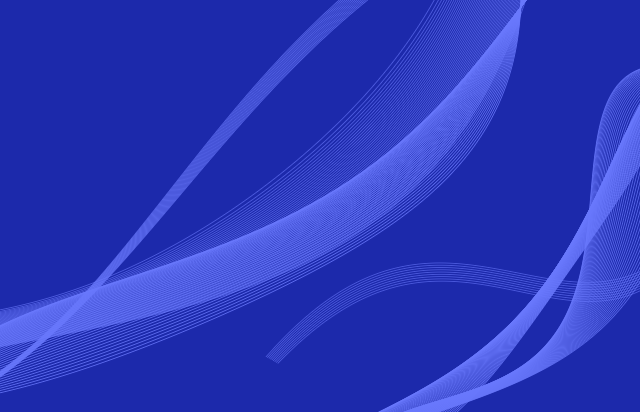
Reproduce this background procedurally as a WebGL 1 fragment shader.

```glsl
precision highp float;
// Ribbons of fine periwinkle lines sweeping over a deep blue ground.
// Each ribbon blends between two smooth edge curves; its lines are spaced by a
// power law, so they bunch into bright folds and interfere where ribbons cross.

uniform vec2 u_resolution;

// Quartic through five evenly spaced nodes; x and y hold the two ribbon edges.
vec2 edgeCurves(float t, vec2 a, vec2 b, vec2 c, vec2 d, vec2 e) {
  vec2 d1 = b - a;
  vec2 d2 = c - 2.0 * b + a;
  vec2 d3 = d - 3.0 * c + 3.0 * b - a;
  vec2 d4 = e - 4.0 * d + 6.0 * c - 4.0 * b + a;
  return a + t * (d1 + (t - 1.0) / 2.0 * (d2 + (t - 2.0) / 3.0 * (d3 + (t - 3.0) / 4.0 * d4)));
}

// Share of the ground left visible through one ribbon of lines.
// span: start and node spacing along q.x; style: line count, bunching, opacity.
float ribbon(vec2 q, vec2 span, vec3 style, vec2 a, vec2 b, vec2 c, vec2 d, vec2 e) {
  float t = clamp((q.x - span.x) / span.y, -0.3, 4.6);
  vec2 edges = edgeCurves(t, a, b, c, d, e);
  vec2 slopes = (edgeCurves(t + 0.01, a, b, c, d, e)
               - edgeCurves(t - 0.01, a, b, c, d, e)) / (0.02 * span.y);
  float pixel = 1.0 / u_resolution.y;
  float clearness = 1.0;
  for (int i = 0; i < 56; i++) {
    if (float(i) >= style.x) break;
    float k = pow(float(i) / (style.x - 1.0), style.y);
    float slope = mix(slopes.x, slopes.y, k);
    float dist = abs(q.y - mix(edges.x, edges.y, k)) / sqrt(1.0 + slope * slope);
    float coverage = clamp((0.5 * (0.0019 + pixel) - dist) / pixel, 0.0, 1.0);
    clearness *= 1.0 - style.z * coverage;
  }
  return clearness;
}

void main() {
  vec2 p = gl_FragCoord.xy / u_resolution.y;
  // Diagonal frame: x runs up the canvas to the right, y across it.
  vec2 q = vec2(p.x + p.y, p.y - p.x) * 0.70711;
  vec2 longSpan = vec2(0.0, 0.399);
  vec2 rightSpan = vec2(0.599, 0.271);

  // Narrow strand at the upper left
  float ground = ribbon(q, longSpan, vec3(15.0, 1.0, 0.75),
    vec2(0.083, 0.071), vec2(0.061, 0.044), vec2(0.104, 0.073),
    vec2(0.128, 0.086), vec2(0.083, 0.029));

  // Central sweep: a wide veil and a folded core
  ground *= ribbon(q, longSpan, vec3(54.0, 0.8, 0.68),
    vec2(0.314, 0.185), vec2(0.054, -0.078), vec2(-0.060, -0.274),
    vec2(-0.081, -0.321), vec2(0.014, -0.202));
  ground *= ribbon(q, longSpan, vec3(42.0, 1.75, 0.9),
    vec2(0.185, 0.054), vec2(0.036, -0.154), vec2(-0.147, -0.302),
    vec2(-0.227, -0.365), vec2(-0.198, -0.192));

  // Twisted pair at the right
  ground *= ribbon(q, rightSpan, vec3(42.0, 1.7, 0.9),
    vec2(-0.633, -0.741), vec2(-0.710, -0.784), vec2(-0.717, -0.748),
    vec2(-0.646, -0.699), vec2(-0.556, -0.620));
  ground *= ribbon(q, rightSpan, vec3(44.0, 1.4, 0.8),
    vec2(-0.663, -0.684), vec2(-0.783, -0.808), vec2(-0.804, -0.887),
    vec2(-0.620, -0.848), vec2(-0.508, -0.699));

  // Low wave, cut square at its left end
  float wave = ribbon(p, vec2(0.645, 0.226), vec3(9.0, 1.0, 0.65),
    vec2(0.133, 0.087), vec2(0.317, 0.270), vec2(0.361, 0.317),
    vec2(0.325, 0.280), vec2(0.339, 0.292));
  float cut = dot(p - vec2(0.647, 0.133), vec2(0.49, 0.872));
  ground *= mix(1.0, wave, smoothstep(-0.5, 0.5, cut * u_resolution.y));

  vec3 deepBlue = vec3(0.11, 0.16, 0.67);
  vec3 periwinkle = vec3(0.41, 0.47, 0.99);
  gl_FragColor = vec4(mix(periwinkle, deepBlue, ground), 1.0);
}
```
